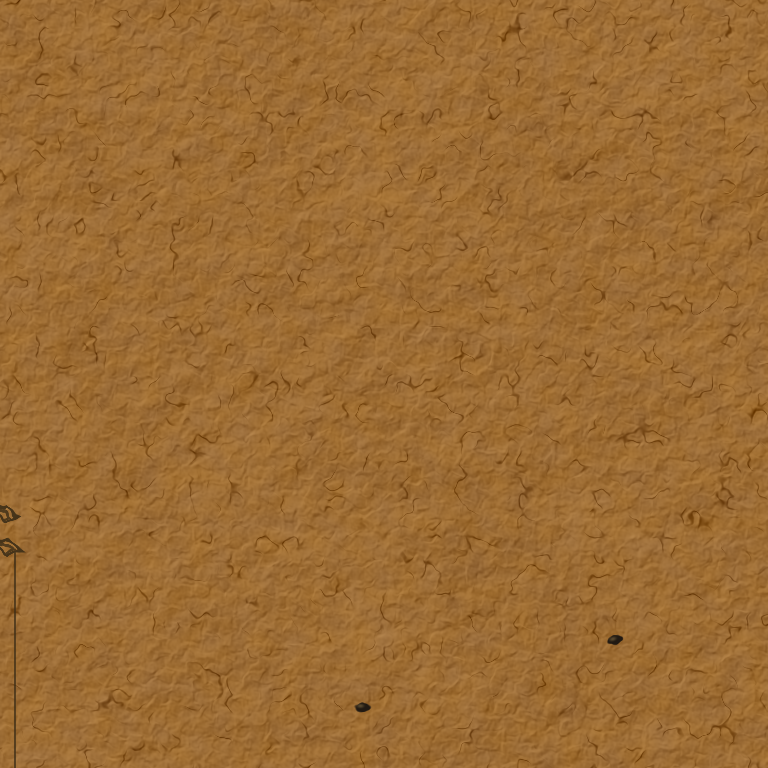
Give the GLSL for this texture, as a three.js fragment shader.

```glsl
// Rough ochre earth plaster in raking light, with fine cracks, two dark pebbles and a thin wire.
varying vec2 vUv;

const vec3 OCHRE = vec3(0.617, 0.428, 0.208);
const vec3 TONE_TINT = vec3(1.0, 0.97, 0.85);    // how each channel follows light and shade
const vec3 WARM_SHIFT = vec3(0.010, 0.002, -0.018);
const vec3 PEBBLE_DARK = vec3(0.13, 0.10, 0.07);
const vec3 PEBBLE_LIGHT = vec3(0.34, 0.28, 0.18);
const vec3 WIRE_COLOUR = vec3(0.24, 0.18, 0.09);

const vec2 LIGHT_STEP = vec2(-0.0011, 0.0017);   // towards the light, at upper left
const float RELIEF = 0.30;
const float CRACK_DEPTH = 0.15;
const float CRACK_WIDTH = 0.08;
const float PATCH_TONE = 0.022;
const float GRAIN_TONE = 0.035;
const float HIGHLIGHT_LIMIT = 5.0;
const float EDGE = 0.0012;

const vec2 PEBBLE_SIZE = vec2(0.0105, 0.0062);
const vec2 WIRE_TOP = vec2(0.0195, 0.285);
const float WIRE_WIDTH = 0.0006;

vec2 hashGradient(vec2 cell) {
  vec3 h = fract(cell.xyx * vec3(0.1031, 0.1030, 0.0973));
  h += dot(h, h.yzx + 33.33);
  float angle = 6.28318 * fract((h.x + h.y) * h.z);
  return vec2(cos(angle), sin(angle));
}

float gradientNoise(vec2 p) {
  vec2 i = floor(p);
  vec2 f = p - i;
  vec2 u = f * f * f * (f * (f * 6.0 - 15.0) + 10.0);
  vec2 x = vec2(1.0, 0.0);
  float low = mix(dot(hashGradient(i), f), dot(hashGradient(i + x.xy), f - x.xy), u.x);
  float high = mix(dot(hashGradient(i + x.yx), f - x.yx), dot(hashGradient(i + 1.0), f - 1.0), u.x);
  return mix(low, high, u.y);
}

// Bends the plane so that flakes and cracks get ragged outlines
vec2 ragged(vec2 p) {
  return p + 0.007 * vec2(gradientNoise(p * 75.0 + 11.0), gradientNoise(p * 75.0 + 57.0));
}

// Soft lumps, flakes with steep rims, and fine crumbs
float height(vec2 p) {
  vec2 q = ragged(p);
  float lumps = gradientNoise(p * 24.0 + 3.0) + 0.6 * gradientNoise(q * 58.0 + 21.0);
  float flakes = 0.22 * smoothstep(-0.12, 0.12, gradientNoise(q * 46.0 + 40.0));
  float crumbs = 0.36 * gradientNoise(q * 128.0 + 70.0);
  return lumps + flakes + crumbs;
}

// Thin broken lines along the zero contours of noise
float cracks(vec2 p) {
  vec2 q = ragged(p);
  float line = 1.0 - smoothstep(0.0, CRACK_WIDTH, abs(gradientNoise(q * 40.0 + 90.0)));
  float broken = smoothstep(0.02, 0.35, gradientNoise(p * 29.0 + 130.0));
  return line * broken;
}

float diamondOutline(vec2 p, vec2 size) {
  p.y += 0.25 * p.x;
  float d = (abs(p.x) / size.x + abs(p.y) / size.y - 1.0) * size.y * 0.8;
  return 1.0 - smoothstep(0.0012, 0.0012 + EDGE, abs(d));
}

vec3 addPebble(vec3 ground, vec2 p, vec2 centre, float tilt) {
  vec2 d = p - centre;
  float c = cos(tilt);
  float s = sin(tilt);
  vec2 r = vec2(c * d.x + s * d.y, c * d.y - s * d.x) / PEBBLE_SIZE;
  float body = 1.0 - smoothstep(0.8, 1.1, length(r) + 0.25 * gradientNoise(p * 160.0));
  float shine = 1.0 - smoothstep(0.0, 0.7, length(r - vec2(-0.25, 0.3)));
  return mix(ground, mix(PEBBLE_DARK, PEBBLE_LIGHT, shine), body);
}

void main() {
  vec2 p = vUv;

  // Light and shade of the relief, highlights held back
  float tone = RELIEF * (height(p) - height(p + LIGHT_STEP));
  tone += PATCH_TONE * (gradientNoise(p * 5.0 + 7.0) + gradientNoise(p * 14.0 + 31.0));
  tone += GRAIN_TONE * gradientNoise(p * 230.0 + 15.0);
  tone -= CRACK_DEPTH * cracks(p);
  tone /= 1.0 + HIGHLIGHT_LIMIT * max(tone, 0.0);
  vec3 colour = OCHRE + tone * TONE_TINT;
  colour += WARM_SHIFT * 2.0 * gradientNoise(p * 33.0 + 200.0);

  // Wire with two bent loops at the left edge
  float wire = 1.0 - smoothstep(WIRE_WIDTH, WIRE_WIDTH + EDGE, abs(p.x - WIRE_TOP.x));
  wire *= 0.75 * (1.0 - smoothstep(WIRE_TOP.y, WIRE_TOP.y + EDGE, p.y));
  for (int i = 0; i < 2; i++) {
    vec2 centre = vec2(0.010 - 0.003 * float(i), 0.288 + 0.044 * float(i));
    vec2 d = ragged(p) - centre;
    wire = max(wire, 0.9 * diamondOutline(d, vec2(0.018, 0.010)));
    wire = max(wire, 0.8 * diamondOutline(d + vec2(0.004, 0.001), vec2(0.010, 0.006)));
  }
  colour = mix(colour, WIRE_COLOUR, wire);

  colour = addPebble(colour, p, vec2(0.472, 0.079), 0.0);
  colour = addPebble(colour, p, vec2(0.801, 0.167), 0.3);
  gl_FragColor = vec4(colour, 1.0);
}
```
